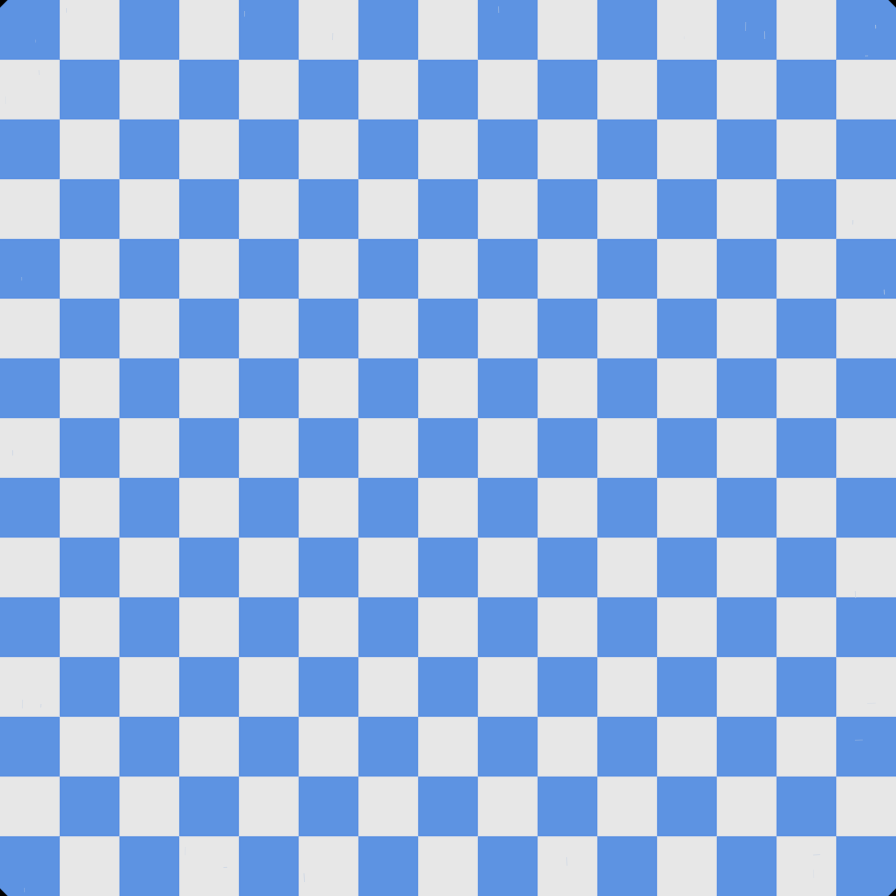
Reproduce this pattern procedurally as a three.js fragment shader.

```glsl
// A 15 by 15 checkerboard of blue and pale grey squares with blue corners,
// drawn from the signed distance to the nearest inner grid line. The board
// has clipped black corners and a few faint scratches close to its rim.

varying vec2 vUv;

const float CELLS = 15.0;
const float SOFTNESS = 0.0009;
const float RIM_WIDTH = 0.0022;
const float CORNER_CUT = 0.0085;
const int SCRATCHES = 28;

const vec3 PALE = vec3(0.906);
const vec3 BLUE = vec3(0.365, 0.576, 0.886);
const vec3 DEEP_BLUE = vec3(0.335, 0.553, 0.886);
const vec3 SCRATCH_TINT = vec3(0.77, 0.82, 0.89);

float hash(float n, float seed) {
  return fract(sin(n * 127.1 + seed * 311.7) * 43758.5453);
}

// Distance to the nearest inner grid line, positive inside blue squares.
float checkerDistance(vec2 uv, float cells) {
  vec2 p = uv * cells;
  vec2 line = clamp(floor(p + 0.5), 1.0, cells - 1.0);
  vec2 gap = abs(p - line);
  vec2 cell = min(floor(p), cells - 1.0);
  float side = 1.0 - 2.0 * mod(cell.x + cell.y, 2.0);
  return side * min(gap.x, gap.y) / cells;
}

float segmentDistance(vec2 p, vec2 a, vec2 b) {
  vec2 ab = b - a;
  float t = clamp(dot(p - a, ab) / dot(ab, ab), 0.0, 1.0);
  return length(p - a - ab * t);
}

// Short ticks placed at random along the four sides.
float scratchMask(vec2 uv) {
  float mask = 0.0;
  for (int i = 0; i < SCRATCHES; i++) {
    float n = float(i) + 1.0;
    float side = mod(n, 4.0);
    float inset = mix(0.002, 0.052, hash(n, 1.0));
    float across = side < 2.0 ? inset : 1.0 - inset;
    vec2 start = vec2(across, hash(n, 2.0));
    vec2 span = vec2(0.15 * (hash(n, 3.0) - 0.5), 1.0);
    if (mod(side, 2.0) > 0.5) start = start.yx;
    if (hash(n, 4.0) > 0.75) span = span.yx;
    vec2 end = start + span * mix(0.002, 0.009, hash(n, 5.0));
    float d = segmentDistance(uv, start, end);
    float strength = mix(0.2, 0.6, hash(n, 6.0));
    mask = max(mask, strength * (1.0 - smoothstep(0.0, 0.0012, d)));
  }
  return mask;
}

// Coverage of the square board with its four corners cut diagonally.
float boardMask(vec2 uv, float cut) {
  vec2 fromCorner = min(uv, 1.0 - uv);
  float d = (fromCorner.x + fromCorner.y - cut) * 0.7071;
  return smoothstep(-SOFTNESS, SOFTNESS, d);
}

void main() {
  // Squares, with a slightly deeper blue along the seams
  float d = checkerDistance(vUv, CELLS);
  vec3 blue = mix(DEEP_BLUE, BLUE, smoothstep(SOFTNESS, RIM_WIDTH, d));
  vec3 color = mix(PALE, blue, smoothstep(-SOFTNESS, SOFTNESS, d));

  // Wear near the rim, then the clipped corners
  color = mix(color, SCRATCH_TINT, scratchMask(vUv));
  color *= boardMask(vUv, CORNER_CUT);

  gl_FragColor = vec4(color, 1.0);
}
```
